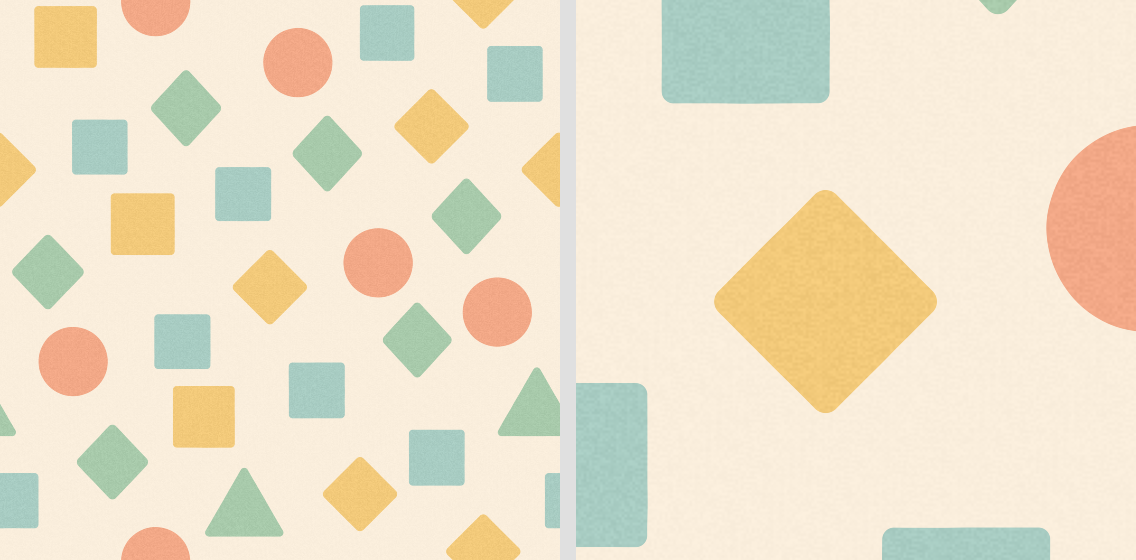
Left, the full canvas; right, a detail of the centre.
Write a Shadertoy shader that draws this pattern.

```glsl
// Pastel circles, squares, diamonds and triangles scattered on cream paper.
// A wrapping rank-1 lattice with jitter spaces the shapes evenly; a stride
// over the lattice deals out their kinds. Fine grain gives a printed look.

#define COUNT 29         // shapes per canvas
#define LATTICE_STEP 12  // lattice generator, gives near-square spacing
#define KIND_STRIDE 8    // keeps equal colours from being neighbours
#define JITTER 0.042     // full range of the position offset
#define SIZE_VARY 0.05   // full range of the relative size
#define WOBBLE 0.0003    // unevenness of the cut edges
#define EDGE_SOFTNESS 0.55
#define GRAIN_SCALE 620.0
#define GROUND_GRAIN 0.020
#define SHAPE_GRAIN 0.046

const vec3 CREAM  = vec3(0.980, 0.933, 0.863);
const vec3 YELLOW = vec3(0.950, 0.790, 0.478);
const vec3 BLUE   = vec3(0.658, 0.800, 0.762);
const vec3 GREEN  = vec3(0.658, 0.792, 0.670);
const vec3 CORAL  = vec3(0.950, 0.660, 0.530);

float hash(vec2 p) {
    return fract(sin(dot(p, vec2(127.1, 311.7))) * 43758.5453);
}

float valueNoise(vec2 p) {
    vec2 cell = floor(p), f = fract(p);
    f = f * f * (3.0 - 2.0 * f);
    float low  = mix(hash(cell), hash(cell + vec2(1, 0)), f.x);
    float high = mix(hash(cell + vec2(0, 1)), hash(cell + vec2(1, 1)), f.x);
    return mix(low, high, f.y);
}

float roundedBox(vec2 p, vec2 halfSize, float radius) {
    vec2 q = abs(p) - halfSize + radius;
    return length(max(q, 0.0)) + min(max(q.x, q.y), 0.0) - radius;
}

float diamond(vec2 p, float halfSide, float radius) {
    vec2 turned = vec2(p.x + p.y, p.y - p.x) * 0.70711;
    return roundedBox(turned, vec2(halfSide), radius);
}

// Upright equilateral triangle; halfBase is measured before rounding.
float triangle(vec2 p, float halfBase, float radius) {
    const float k = 1.73205;
    p.x = abs(p.x) - halfBase;
    p.y += halfBase / k;
    if (p.x + k * p.y > 0.0) p = vec2(p.x - k * p.y, -k * p.x - p.y) * 0.5;
    p.x -= clamp(p.x, -2.0 * halfBase, 0.0);
    return -length(p) * sign(p.y) - radius;
}

// Distance to the shape dealt to this rank, and its colour.
float shapeDistance(vec2 p, int rank, vec2 stretch, out vec3 ink) {
    if (rank < 8) {
        ink = BLUE;
        return roundedBox(p, 0.0490 * stretch, 0.007);
    }
    if (rank < 16) {
        ink = GREEN;
        vec2 tall = vec2(0.98, 1.04) * stretch;
        return rank % 4 == 1 ? triangle(p, 0.0628, 0.007)
                             : diamond(p / tall, 0.0480, 0.009);
    }
    if (rank < 24) {
        ink = YELLOW;
        return rank % 3 == 1 ? roundedBox(p, 0.0563 * stretch, 0.007)
                             : diamond(p, 0.0495, 0.009);
    }
    ink = CORAL;
    return length(p) - 0.0618;
}

void mainImage(out vec4 fragColor, in vec2 fragCoord) {
    vec2 uv = fragCoord / iResolution.y;
    float edge = EDGE_SOFTNESS / iResolution.y;
    float unevenness = WOBBLE * (valueNoise(uv * 60.0) - 0.5);

    vec3 color = CREAM;
    float coverage = 0.0;

    // Scattered shapes, wrapped around the canvas borders
    for (int i = 0; i < COUNT; i++) {
        float id = float(i);
        vec2 random = vec2(hash(vec2(id, 3.0)), hash(vec2(id, 8.0))) - 0.5;
        vec2 center = vec2(i, (i * LATTICE_STEP) % COUNT) / float(COUNT);
        center += vec2(0.04, 0.10) + JITTER * random;

        vec2 local = uv - center;
        local -= floor(local + 0.5);
        vec2 stretch = 1.0 + SIZE_VARY *
            (vec2(hash(vec2(id, 15.0)), hash(vec2(id, 21.0))) - 0.5);

        vec3 ink;
        int rank = (i * KIND_STRIDE) % COUNT;
        float d = shapeDistance(local, rank, stretch, ink) + unevenness;
        float mask = 1.0 - smoothstep(-edge, edge, d);
        color = mix(color, ink, mask);
        coverage = max(coverage, mask);
    }

    // Paper grain: fine tooth with a faint broader mottle
    float tooth = valueNoise(uv * GRAIN_SCALE) - 0.5;
    float mottle = valueNoise(uv * GRAIN_SCALE * 0.3 + 17.0) - 0.5;
    color += (tooth + 0.2 * mottle) * mix(GROUND_GRAIN, SHAPE_GRAIN, coverage);

    fragColor = vec4(clamp(color, 0.0, 1.0), 1.0);
}
```
